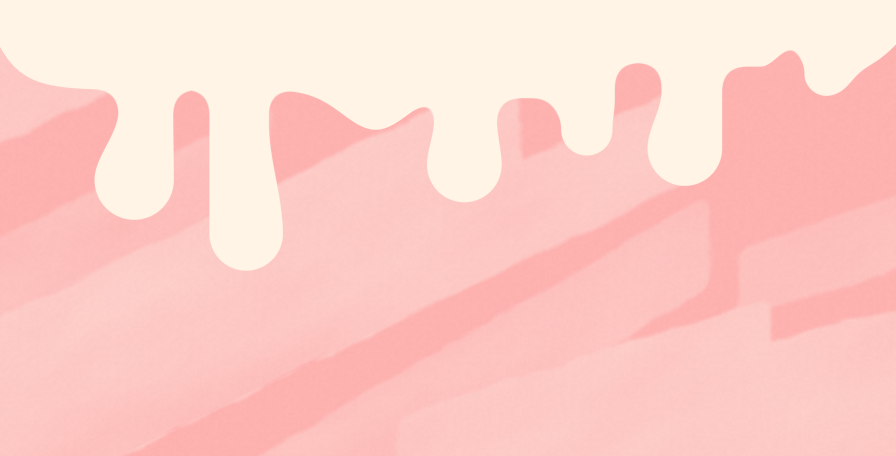
A Shadertoy shader for this background:

```glsl
// Thick cream icing dripping over diagonal strokes of pink watercolour.
// The icing is a wavy slab smoothly joined to tapered drips; the paint is
// a stack of sheared rounded boxes with noisy edges and cloudy pigment.

// Layout grid: x runs right, y runs down from the top edge.
const vec2 GRID = vec2(768.0, 390.0);

const vec3 CREAM = vec3(1.00, 0.957, 0.898);
const vec3 DEEP_PINK = vec3(0.992, 0.698, 0.690);
const vec3 PALE_PINK = vec3(0.992, 0.808, 0.788);

const float FILLET = 22.0;       // rounding where drips leave the slab
const float STROKE_SLOPE = 0.485;
const float STROKE_CORNER = 12.0;
const float STROKE_SOFTNESS = 3.0;
const float EDGE_WOBBLE = 9.0;
const float CLOUDINESS = 0.55;
const float GRAIN = 0.012;

// Drips: centre x, depth, half width.
const int DRIPS = 6;
const vec3 NECK[DRIPS] = vec3[DRIPS](
    vec3(125, 95, 23.5), vec3(205, 105, 25.5), vec3(399, 103, 27),
    vec3(502, 85, 25), vec3(593, 78, 26), vec3(708, 45, 20));
const vec3 BULB[DRIPS] = vec3[DRIPS](
    vec3(115, 154, 34), vec3(211, 200, 31.5), vec3(398, 141, 32),
    vec3(503, 111, 22), vec3(587, 127, 32), vec3(708.5, 63, 19));

// Strokes: left, right, upper and lower bound in sheared space.
const int STROKES = 8;
const vec4 BOUNDS[STROKES] = vec4[STROKES](
    vec4(-100, 140, -200, 124), vec4(-100, 232, 203, 300),
    vec4(-100, 446, 272, 441), vec4(380, 592, 357, 441),
    vec4(-100, 608, 482, 562), vec4(633, 900, 479, 541),
    vec4(340, 662, 528, 900), vec4(600, 900, 555, 900));
// Strokes: paleness, extra shear.
const vec2 PAINT[STROKES] = vec2[STROKES](
    vec2(0.8, 0.0), vec2(0.45, 0.0), vec2(0.85, 0.0), vec2(0.8, 0.0),
    vec2(0.5, 0.09), vec2(0.45, -0.16), vec2(0.78, -0.17), vec2(0.8, -0.21));

float hash(vec2 p) {
    return fract(sin(dot(p, vec2(127.1, 311.7))) * 43758.5453);
}

float noise(vec2 p) {
    vec2 i = floor(p), f = fract(p);
    f = f * f * (3.0 - 2.0 * f);
    return mix(mix(hash(i), hash(i + vec2(1, 0)), f.x),
               mix(hash(i + vec2(0, 1)), hash(i + vec2(1, 1)), f.x), f.y);
}

float fbm(vec2 p) {
    float sum = 0.0, amplitude = 0.5;
    for (int i = 0; i < 5; i++) {
        sum += amplitude * noise(p);
        p = mat2(1.6, 1.2, -1.2, 1.6) * p + 7.3;
        amplitude *= 0.5;
    }
    return sum;
}

float smoothMin(float a, float b, float k) {
    float h = max(k - abs(a - b), 0.0) / k;
    return min(a, b) - h * h * k * 0.25;
}

// Depth of the slab's lower edge between the drips.
float slabDepth(float x) {
    float sag = (x - 322.0) / 40.0;
    float lift = clamp((x - 722.0) / 46.0, 0.0, 1.0);
    return 77.0 - 37.0 * exp(-x / 20.0)
        + 34.0 * exp(-sag * sag)
        + 7.0 * smoothstep(370.0, 420.0, x)
        - 30.0 * smoothstep(485.0, 525.0, x)
        + 3.0 * smoothstep(570.0, 610.0, x)
        - 17.0 * smoothstep(652.0, 682.0, x)
        + 22.0 * smoothstep(692.0, 722.0, x) - 24.0 * lift * lift;
}

float icingDistance(vec2 p) {
    float drips = 1e4;
    for (int i = 0; i < DRIPS; i++) {
        float t = smoothstep(NECK[i].y, BULB[i].y, p.y);
        vec2 centreRadius = mix(NECK[i].xz, BULB[i].xz, t);
        vec2 offset = vec2(p.x - centreRadius.x, max(p.y - BULB[i].y, 0.0));
        drips = min(drips, length(offset) - centreRadius.y);
    }
    return smoothMin(p.y - slabDepth(p.x), drips, FILLET);
}

float boxDistance(vec2 p, vec4 bounds) {
    vec2 centre = 0.5 * (bounds.xz + bounds.yw);
    vec2 d = abs(p - centre) - 0.5 * (bounds.yw - bounds.xz) + STROKE_CORNER;
    return length(max(d, 0.0)) + min(max(d.x, d.y), 0.0) - STROKE_CORNER;
}

vec3 watercolour(vec2 p) {
    float along = p.y + STROKE_SLOPE * p.x;
    float cloud = fbm(vec2(p.x / 110.0, along / 50.0)) - 0.48;
    float wobble = EDGE_WOBBLE * (fbm(p / 24.0) - 0.48);
    float paleness = 0.0;
    for (int i = 0; i < STROKES; i++) {
        vec2 q = vec2(p.x, along + PAINT[i].y * (p.x - 0.5 * GRID.x));
        float d = boxDistance(q, BOUNDS[i]) + wobble;
        float cover = 1.0 - smoothstep(-STROKE_SOFTNESS, STROKE_SOFTNESS, d);
        paleness = mix(paleness, PAINT[i].x + CLOUDINESS * cloud, cover);
    }
    // Pigment pools toward the lower side of the widest stroke.
    paleness -= 0.3 * smoothstep(350.0, 430.0, along) * smoothstep(480.0, 250.0 + 229.0, along + 40.0)
        * (1.0 - smoothstep(250.0, 420.0, p.x));
    return mix(DEEP_PINK, PALE_PINK, clamp(paleness, 0.0, 1.0))
        + GRAIN * (noise(p / 2.0) - 0.5);
}

void mainImage(out vec4 fragColor, in vec2 fragCoord) {
    vec2 uv = fragCoord / iResolution.xy;
    vec2 p = vec2(uv.x, 1.0 - uv.y) * GRID;
    float blur = 0.75 * GRID.y / iResolution.y;
    float icing = 1.0 - smoothstep(-blur, blur, icingDistance(p));
    fragColor = vec4(mix(watercolour(p), CREAM, icing), 1.0);
}
```
